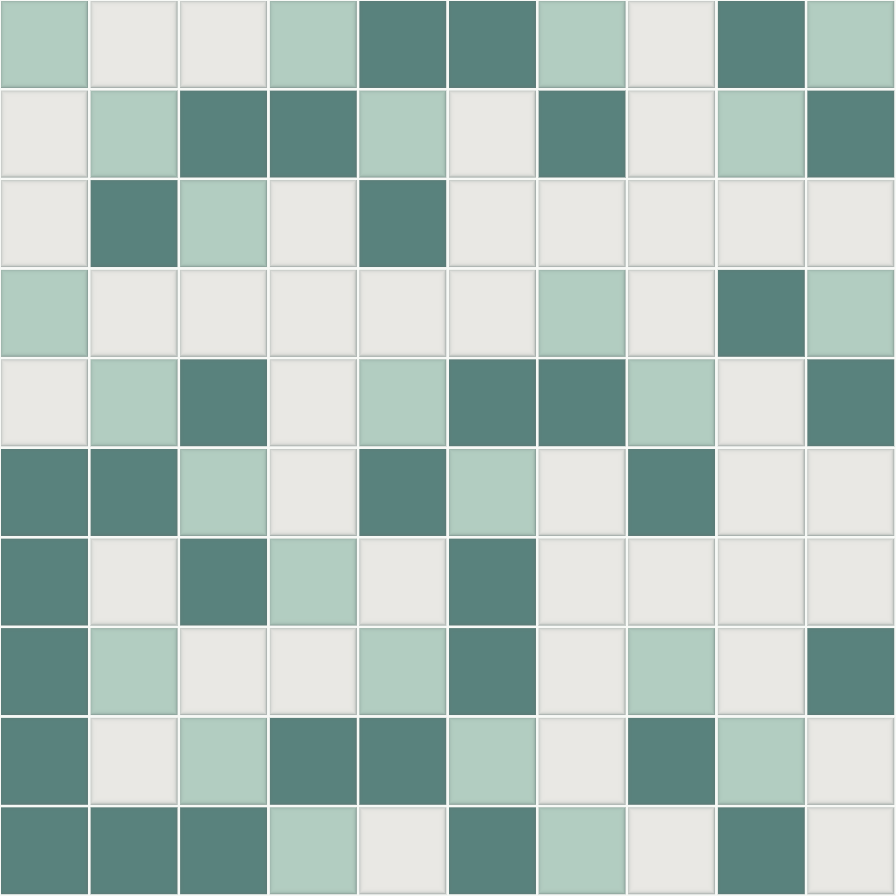
Give the GLSL for this pattern, as a WebGL 1 fragment shader.

```glsl
precision highp float;

uniform vec2 u_resolution;

const float TILES = 10.0;                         // tiles across and down
const float GROUT_HALF = 0.015;                   // lengths below are in tiles
const vec2 GROUT_SHIFT = vec2(0.004, -0.004);
const float EDGE_FALLOFF = 0.016;
const float LIT_EDGE = 0.32;                      // left and top edge shade
const float SHADED_EDGE = 0.62;                   // right and bottom edge shade
const float SLIP = 0.42;                          // irregularity of the colour order
const vec3 DARK_TEAL = vec3(0.35, 0.51, 0.49);
const vec3 MINT = vec3(0.70, 0.805, 0.757);
const vec3 OFF_WHITE = vec3(0.914, 0.91, 0.894);
const vec3 GROUT = vec3(0.97, 0.975, 0.965);
const vec3 EDGE_GREY = vec3(0.37, 0.44, 0.43);

// Diagonal run of three colours, disturbed by layered sines.
vec3 tileColor(vec2 id) {
  float wave = sin(2.3 * id.x + 4.1 * id.y) + sin(1.7 * id.x - 3.7 * id.y + 1.0);
  float slip = floor(SLIP * wave + 0.5);
  float kind = mod(id.x - id.y + 1.0 + slip, 3.0);
  if (kind < 0.5) return DARK_TEAL;
  if (kind < 1.5) return MINT;
  return OFF_WHITE;
}

// Shade that fades from the tile edge inwards.
float edgeShade(float edgeDistance, float strength) {
  return strength * exp(-max(edgeDistance - GROUT_HALF, 0.0) / EDGE_FALLOFF);
}

void main() {
  float pixel = TILES / min(u_resolution.x, u_resolution.y);
  vec2 grid = TILES * gl_FragCoord.xy / u_resolution + GROUT_SHIFT;
  vec2 cell = floor(grid);
  vec2 local = grid - cell;

  // Tile rows count down from the top.
  vec3 color = tileColor(vec2(cell.x, TILES - 1.0 - cell.y));

  // Bevelled rim
  float litDistance = min(local.x, 1.0 - local.y);
  float shadedDistance = min(1.0 - local.x, local.y);
  float shade = max(edgeShade(litDistance, LIT_EDGE),
                    edgeShade(shadedDistance, SHADED_EDGE));
  color = mix(color, EDGE_GREY, shade);

  // Grout lines
  float edgeDistance = min(litDistance, shadedDistance);
  float tileMask = smoothstep(-0.5 * pixel, 0.5 * pixel, edgeDistance - GROUT_HALF);
  gl_FragColor = vec4(mix(GROUT, color, tileMask), 1.0);
}
```
